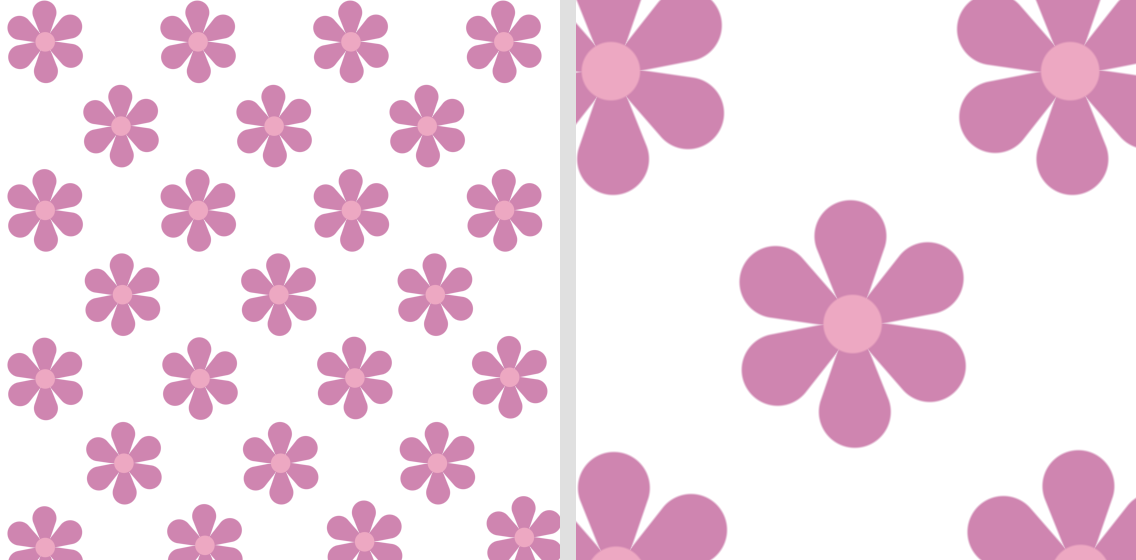
Left, the full canvas; right, a detail of the centre.
Give the GLSL for this pattern, as a WebGL 2 fragment shader.

```glsl
#version 300 es
precision highp float;
// Staggered rows of six-petalled pink flowers on white, with slight drift in the spacing.

uniform vec2 u_resolution;
out vec4 outColor;

const vec3 BACKGROUND = vec3(1.0);
const vec3 PETAL_COLOR = vec3(0.81, 0.52, 0.69);
const vec3 CENTER_COLOR = vec3(0.93, 0.66, 0.76);

// Layout, in canvas units
const int ROWS = 7;
const float TOP_MARGIN = 0.0747;
const float ROW_STEP = 0.1505;
const float EVEN_START = 0.0807;
const float ODD_START = 0.2148;
const float ODD_DRIFT = 0.0013;
const float RISE_POWER = 1.4;
const float COLUMN_STEP[ROWS] = float[ROWS](
    0.2730, 0.2734, 0.2734, 0.2793, 0.2765, 0.2799, 0.2852);
const float ROW_RISE[ROWS] = float[ROWS](
    0.0, 0.0, 0.0, 0.0, 0.003, 0.0, 0.018);

// Flower shape
const float PETALS = 6.0;
const float FLOWER_TILT = 0.025;
const float PETAL_REACH = 0.0523;
const float PETAL_BASE_RADIUS = 0.0032;
const float PETAL_TIP_RADIUS = 0.0214;
const float CENTER_RADIUS = 0.0174;
const float MIN_SOFTNESS = 0.0009;

const float TAU = 6.2831853;

// Distance to a capsule along +y that widens from its base to its tip
float petalDistance(vec2 p) {
    p.x = abs(p.x);
    float slope = (PETAL_BASE_RADIUS - PETAL_TIP_RADIUS) / PETAL_REACH;
    float side = sqrt(1.0 - slope * slope);
    float along = dot(p, vec2(-slope, side));
    if (along < 0.0) return length(p) - PETAL_BASE_RADIUS;
    if (along > side * PETAL_REACH)
        return length(p - vec2(0.0, PETAL_REACH)) - PETAL_TIP_RADIUS;
    return dot(p, vec2(side, slope)) - PETAL_BASE_RADIUS;
}

// Fold all petals onto the one that points up
float flowerDistance(vec2 p) {
    float sector = TAU / PETALS;
    float angle = atan(p.x, p.y + 1e-7) + FLOWER_TILT;
    angle = mod(angle + 0.5 * sector, sector) - 0.5 * sector;
    return petalDistance(length(p) * vec2(sin(angle), cos(angle)));
}

// Odd rows are shifted sideways; some rows climb to the right
vec2 flowerPosition(int row, int column) {
    float r = float(row);
    float c = float(column);
    float start = row % 2 == 0 ? EVEN_START : ODD_START + ODD_DRIFT * r;
    float rise = ROW_RISE[row] * pow(c / 3.0, RISE_POWER);
    return vec2(start + c * COLUMN_STEP[row],
                1.0 - TOP_MARGIN - r * ROW_STEP + rise);
}

float coverage(float d, float softness) {
    return 1.0 - smoothstep(-softness, softness, d);
}

void main() {
    vec2 uv = gl_FragCoord.xy / u_resolution;
    float softness = max(MIN_SOFTNESS, 0.75 / min(u_resolution.x, u_resolution.y));

    // Nearest petal edge and nearest flower center
    float petals = 1.0;
    float center = 1.0;
    for (int row = 0; row < ROWS; row++) {
        int columns = row % 2 == 0 ? 4 : 3;
        for (int column = 0; column < columns; column++) {
            vec2 p = uv - flowerPosition(row, column);
            petals = min(petals, flowerDistance(p));
            center = min(center, length(p) - CENTER_RADIUS);
        }
    }

    vec3 color = mix(BACKGROUND, PETAL_COLOR, coverage(petals, softness));
    color = mix(color, CENTER_COLOR, coverage(center, softness));
    outColor = vec4(color, 1.0);
}
```
